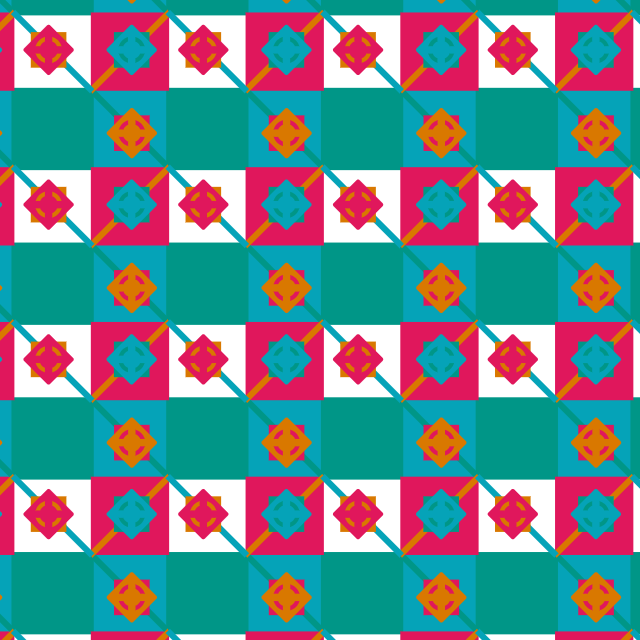
A WebGL 1 fragment shader for this pattern:

```glsl
precision highp float;
// Checkered tiles in four colours with diagonal stripes and diamond rosettes.

uniform vec2 u_resolution;

const float REPEATS = 4.136;
const vec3 TEAL = vec3(0.0, 0.59, 0.53);
const vec3 PINK = vec3(0.88, 0.09, 0.36);
const vec3 CYAN = vec3(0.02, 0.64, 0.72);
const vec3 ORANGE = vec3(0.85, 0.47, 0.0);

// Offset from a centre to the nearest repeat of the point.
vec2 around(vec2 p, vec2 centre) {
  return fract(p - centre + 0.5) - 0.5;
}

float box(vec2 p, float halfSize) {
  vec2 d = abs(p) - halfSize;
  return length(max(d, 0.0)) + min(max(d.x, d.y), 0.0);
}

vec2 turn45(vec2 p) {
  return vec2(p.x + p.y, p.y - p.x) * 0.70711;
}

// Smooth coverage, one pixel wide at the edge.
float fill(float dist) {
  return clamp(0.5 - dist * u_resolution.y / REPEATS, 0.0, 1.0);
}

// Stripe across a tile; slope 1.0 falls to the right, -1.0 rises.
float stripe(vec2 p, float slope) {
  vec2 d = abs(turn45(vec2(p.x, p.y * slope)));
  return fill(max(d.x - 0.362, d.y - 0.02));
}

// Square behind a rounded diamond, with a ring broken into four arcs.
vec3 rosette(vec3 base, vec2 p, vec3 back, vec3 front) {
  float diamond = box(turn45(p), 0.105) - 0.014;
  float ring = abs(length(p) - 0.073) - 0.0135;
  float gaps = 0.024 - min(abs(p.x), abs(p.y));
  base = mix(base, back, fill(box(p, 0.115)));
  base = mix(base, front, fill(diamond));
  return mix(base, back, fill(max(ring, gaps)));
}

void main() {
  // Repeat space, with y pointing down.
  vec2 uv = gl_FragCoord.xy / u_resolution.y;
  vec2 p = vec2(uv.x, 1.0 - uv.y) * REPEATS - vec2(0.59, 0.0835);

  // Tiles: teal and pink slightly overlap their neighbours.
  vec2 pinkTile = around(p, vec2(0.25));
  vec2 whiteTile = around(p, vec2(0.75, 0.25));
  vec2 cyanTile = around(p, vec2(0.25, 0.75));
  vec3 color = mix(CYAN, vec3(1.0), step(0.5, fract(p.x)));
  color = mix(color, TEAL, fill(box(around(p, vec2(0.75)), 0.266)));
  color = mix(color, PINK, fill(box(pinkTile, 0.253)));

  // Diagonal stripes.
  color = mix(color, TEAL, stripe(cyanTile, 1.0));
  color = mix(color, ORANGE, stripe(pinkTile, -1.0));
  color = mix(color, CYAN, stripe(whiteTile, 1.0));

  // Rosettes, set a little off the tile centres.
  color = rosette(color, around(p, vec2(0.261, 0.239)), TEAL, CYAN);
  color = rosette(color, around(p, vec2(0.724, 0.239)), ORANGE, PINK);
  color = rosette(color, around(p, vec2(0.262, 0.777)), PINK, ORANGE);

  gl_FragColor = vec4(color, 1.0);
}
```
